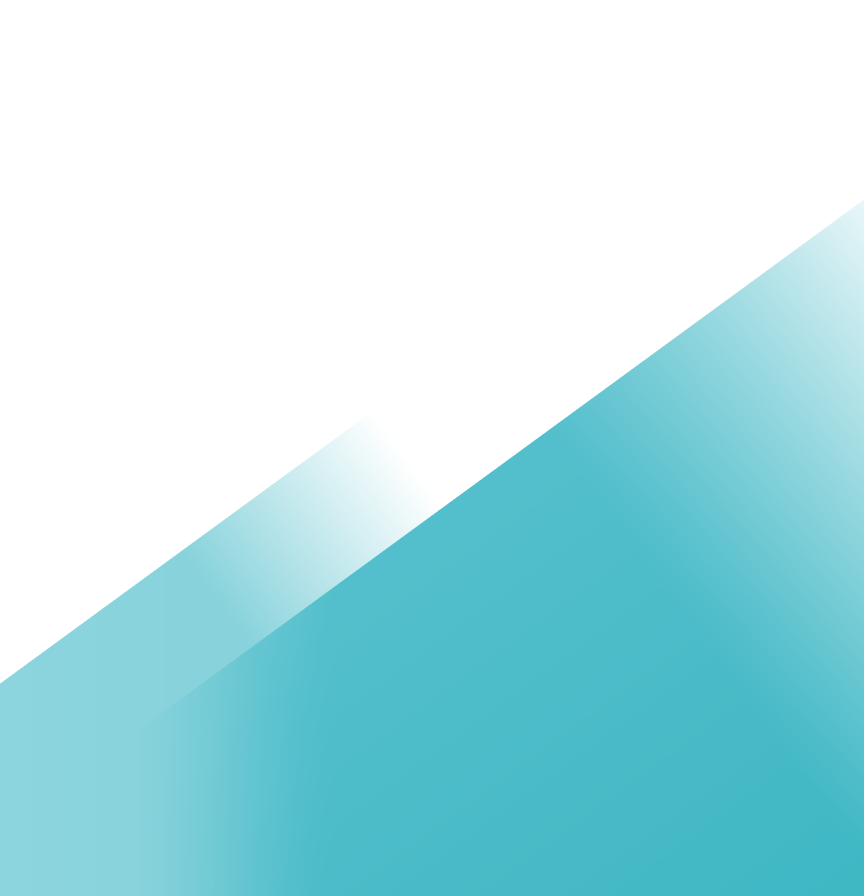
A WebGL 2 fragment shader for this background:

```glsl
#version 300 es
precision highp float;

uniform vec2 u_resolution;
out vec4 fragColor;

// Lengths are in units of the canvas height.
const float SLOPE = 0.731;
const float MAIN_EDGE = 0.0723;              // height of each edge at the left side
const float BAND_EDGE = 0.237;
const vec2 BAND_FADE = vec2(0.39, 0.655);    // start and end along the slope
const vec2 MAIN_FADE = vec2(0.80, 1.29);
const vec2 MAIN_FADE_IN = vec2(0.13, 0.38);  // start and end along x
const float FADE_CURVE = 1.2;
const float SHADE_DEPTH = 0.6;

const vec3 PAPER = vec3(1.0);
const vec3 BAND_LEFT = vec3(0.55, 0.835, 0.87);
const vec3 BAND_RIGHT = vec3(0.53, 0.825, 0.86);
const vec3 TEAL_LIGHT = vec3(0.33, 0.75, 0.80);
const vec3 TEAL_DEEP = vec3(0.25, 0.72, 0.77);

float ramp(vec2 range, float x) {
    return clamp((x - range.x) / (range.y - range.x), 0.0, 1.0);
}

// Signed distance below a sloped edge, positive inside the shape.
float depthBelow(vec2 p, float height) {
    return (SLOPE * p.x + height - p.y) / length(vec2(1.0, SLOPE));
}

float coverage(float depth, float pixel) {
    return clamp(depth / pixel + 0.5, 0.0, 1.0);
}

void main() {
    vec2 p = gl_FragCoord.xy / u_resolution.y;
    float pixel = 1.0 / u_resolution.y;
    float along = dot(p, normalize(vec2(1.0, SLOPE)));

    // Pale band, fading out along the slope
    vec3 bandColor = mix(BAND_LEFT, BAND_RIGHT, ramp(vec2(0.0, 0.2), p.x));
    float bandAlpha = coverage(depthBelow(p, BAND_EDGE), pixel)
                    * (1.0 - ramp(BAND_FADE, along));
    vec3 color = mix(PAPER, bandColor, bandAlpha);

    // Main teal plane, deeper away from its edge and soft at both ends
    float depth = depthBelow(p, MAIN_EDGE);
    vec3 teal = mix(TEAL_LIGHT, TEAL_DEEP, ramp(vec2(0.0, SHADE_DEPTH), depth));
    float fadeIn = smoothstep(MAIN_FADE_IN.x, MAIN_FADE_IN.y, p.x);
    float fadeOut = 1.0 - pow(ramp(MAIN_FADE, along), FADE_CURVE);
    color = mix(color, teal, coverage(depth, pixel) * fadeIn * fadeOut);

    fragColor = vec4(color, 1.0);
}
```
